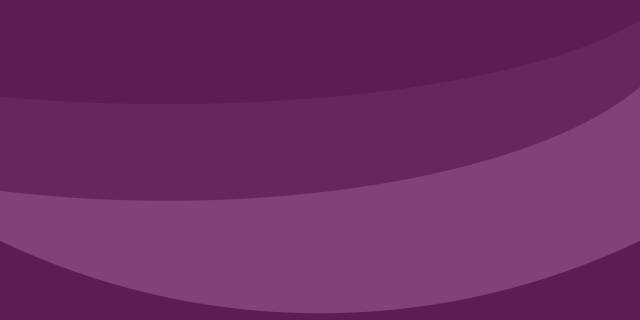
Reproduce this background procedurally as a Shadertoy shader.

```glsl
// Flat purple backdrop with broad sweeping bands, like overlapping bowls.
// Each band edge is the lower arc of an ellipse, and the fills are layered
// from the bottom up with a one pixel smooth edge.

// Coverage of the region above the lower arc of an ellipse.
// lowest: the bottom point of the arc, radii: half width and half height.
float aboveArc(vec2 p, vec2 lowest, vec2 radii) {
    float t = (p.x - lowest.x) / radii.x;
    float root = sqrt(max(1.0 - t * t, 0.001));
    float height = lowest.y + radii.y * (1.0 - root);
    float slope = radii.y * t / (radii.x * root);
    float dist = (p.y - height) / sqrt(1.0 + slope * slope);
    return clamp(0.5 + dist * iResolution.y, 0.0, 1.0);
}

void mainImage(out vec4 fragColor, in vec2 fragCoord) {
    // Canvas units: height 1, width 2
    vec2 p = fragCoord / iResolution.xy * vec2(2.0, 1.0);

    vec3 deepPlum = vec3(0.361, 0.110, 0.333);
    vec3 midPlum  = vec3(0.400, 0.149, 0.369);
    vec3 mauve    = vec3(0.506, 0.253, 0.476);

    // Pale bowl, then the two darker bands above it
    vec3 color = deepPlum;
    color = mix(color, mauve, aboveArc(p, vec2(1.0, 0.021), vec2(2.32)));
    color = mix(color, midPlum, aboveArc(p, vec2(0.521, 0.3725), vec2(1.604, 0.581)));
    color = mix(color, deepPlum, aboveArc(p, vec2(0.521, 0.6745), vec2(1.615, 0.4375)));

    fragColor = vec4(color, 1.0);
}
```
